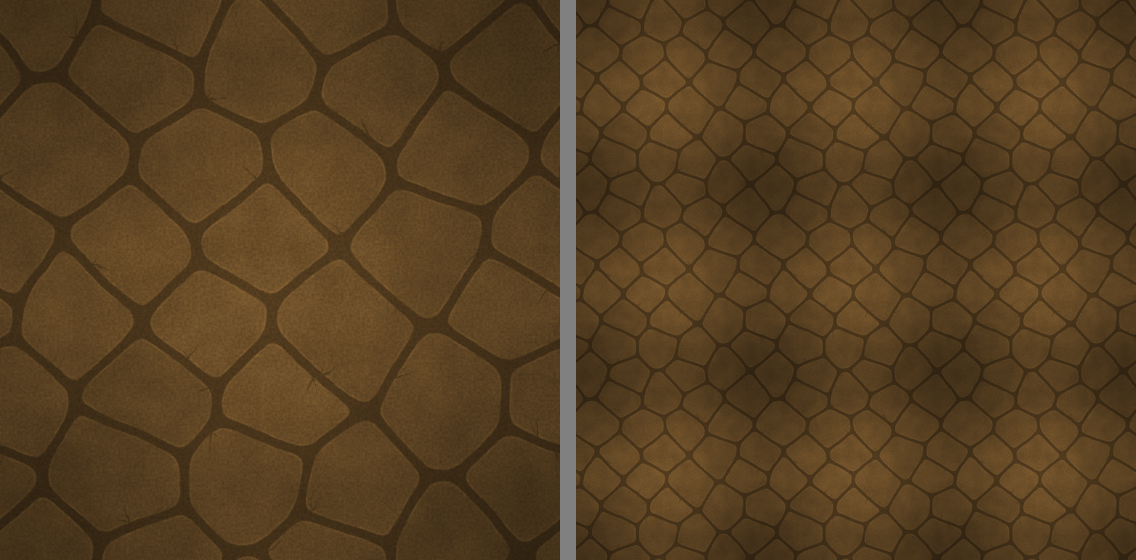
Left: one tile. Right: repeated 3 by 3.
A Shadertoy shader for this texture:

```glsl
// Dim brown flagstone floor: rounded Voronoi stones in dark mortar, with
// worn pale rims, short edge cracks, mottling, fine grain and a soft pool of
// light. Stones, noise and light all wrap, so the canvas tiles.

const vec2  GRID         = vec2(4.0, 7.0);    // stones across and up
const float ROW_SHIFT    = 3.0;               // whole stones shifted over all rows
const vec2  JITTER       = vec2(0.32, 0.46);  // irregularity of the stone centres
const vec2  ORIGIN       = vec2(0.06, 0.07);  // keeps joints off the canvas edge
const float MORTAR_HALF  = 0.0076;            // half width of the joints
const float ROUNDING     = 0.0078;            // softness of the stone corners
const float EDGE_SOFT    = 0.0014;
const float RIM_WIDTH    = 0.0018;
const float RIM_GAIN     = 0.14;
const float CRACK_LENGTH = 0.036;
const float CRACK_WIDTH  = 0.0019;
const float CRACK_SHARE  = 0.75;              // share of stones with a crack
const float MOTTLE       = 0.11;
const float GRAIN        = 0.145;
const float LIGHT_LOW    = 0.60;              // light at the corners
const float LIGHT_HIGH   = 1.01;              // light in the middle
const vec2  LIGHT_CENTRE = vec2(0.5, 0.49);
const vec3  STONE_COLOR  = vec3(0.437, 0.317, 0.164);
const vec3  MORTAR_COLOR = vec3(0.316, 0.228, 0.116);
const float TAU          = 6.28319;

// Integer hash of a lattice cell that wraps at the given period.
vec3 hash(vec2 cell, vec2 period, uint seed) {
    uvec3 v = uvec3(uvec2(mod(cell + 0.5, period)), seed);
    v = v * 1664525u + 1013904223u;
    v.x += v.y * v.z; v.y += v.z * v.x; v.z += v.x * v.y;
    v ^= v >> 16u;
    v.x += v.y * v.z; v.y += v.z * v.x; v.z += v.x * v.y;
    return vec3(v >> 16u) / 65535.0;
}

float corner(vec2 cell, vec2 offset, float period, uint seed) {
    float angle = TAU * hash(cell, vec2(period), seed).x;
    return dot(vec2(cos(angle), sin(angle)), offset);
}

// Gradient noise with a whole number of cells; the edge falls in mid cell.
float noise(vec2 uv, float period, uint seed) {
    vec2 p = uv * period + 0.5, i = floor(p), f = p - i;
    vec2 u = f * f * f * (f * (f * 6.0 - 15.0) + 10.0);
    vec2 e = vec2(1.0, 0.0);
    float low  = mix(corner(i, f, period, seed), corner(i + e.xy, f - e.xy, period, seed), u.x);
    float high = mix(corner(i + e.yx, f - e.yx, period, seed), corner(i + e.xx, f - e.xx, period, seed), u.x);
    return mix(low, high, u.y);
}

float fbm(vec2 uv, float period, uint seed) {
    float sum = 0.0, gain = 1.0;
    for (int k = 0; k < 4; k++) {
        sum += gain * noise(uv, period, seed + uint(k));
        period *= 2.0;
        gain *= 0.62;
    }
    return sum;
}

// Centre of a stone; each row is shifted sideways by a wrapping fraction.
vec2 stoneCentre(vec2 cell) {
    float row = mod(cell.y + 0.5, GRID.y) - 0.5;
    vec2 shift = vec2(fract(ROW_SHIFT * row / GRID.y), 0.0);
    return (cell + shift + 0.5 + JITTER * (hash(cell, GRID, 1u).xy - 0.5)) / GRID;
}

// Tapered line running inward from the stone edge; q.x is the depth.
float crackLine(vec2 q, float slope, float len, float wobble, float px) {
    float t = q.x / len;
    float width = CRACK_WIDTH * (1.0 - t);
    float dist = abs(q.y - slope * q.x - wobble);
    float line = 1.0 - smoothstep(width - px, width + px, dist);
    return line * step(-0.2, t) * (1.0 - smoothstep(0.6, 1.0, t));
}

void mainImage(out vec4 fragColor, in vec2 fragCoord) {
    vec2 uv = fragCoord / iResolution.xy;
    float px = 1.0 / iResolution.y;
    vec2 p = uv + ORIGIN + 0.005 * vec2(noise(uv, 12.0, 10u), noise(uv, 12.0, 11u));

    // Nearest stone
    vec2 base = floor(p * GRID), cell = base, centre = vec2(0.0);
    float best = 9.0;
    for (int k = 0; k < 25; k++) {
        vec2 c = base + vec2(k % 5 - 2, k / 5 - 2);
        vec2 s = stoneCentre(c);
        float d = dot(s - p, s - p);
        if (d < best) { best = d; cell = c; centre = s; }
    }

    // Smooth distance to the joints, and reach of the stone along its crack
    vec3 trait = hash(cell, GRID, 2u);
    vec2 dir = vec2(cos(TAU * trait.x), sin(TAU * trait.x));
    float sum = 0.0, reach = 1.0;
    for (int k = 0; k < 25; k++) {
        if (k == 12) continue;
        vec2 toNext = stoneCentre(cell + vec2(k % 5 - 2, k / 5 - 2)) - centre;
        float d = dot(centre + 0.5 * toNext - p, normalize(toNext));
        sum += exp(-d / ROUNDING);
        float facing = dot(toNext, dir);
        if (facing > 0.0) reach = min(reach, 0.5 * dot(toNext, toNext) / facing);
    }
    float inside = -ROUNDING * log(sum) - MORTAR_HALF + 0.0013 * noise(uv, 60.0, 12u);
    float soft = max(EDGE_SOFT, px);
    float stone = smoothstep(-soft, soft, inside);

    // Forked crack
    vec2 r = p - centre;
    vec2 q = vec2(reach - MORTAR_HALF - dot(r, dir), dot(r, vec2(-dir.y, dir.x)));
    float wobble = 0.006 * noise(uv, 80.0, 13u);
    float slope = 2.4 * (trait.z - 0.5);
    float crack = max(crackLine(q, slope, CRACK_LENGTH, wobble, px),
                      crackLine(q, slope - 1.5, 0.45 * CRACK_LENGTH, wobble, px));
    crack *= step(trait.y, CRACK_SHARE);

    // Surface shading
    float mottle = fbm(uv, 9.0, 20u);
    float grain = noise(uv, 211.0, 30u) + 0.4 * noise(uv, 113.0, 31u);
    float rim = exp(-pow((inside - RIM_WIDTH) / RIM_WIDTH, 2.0));
    rim *= smoothstep(-0.4, 0.35, noise(uv, 22.0, 32u));
    float tone = 1.0 + 0.05 * (hash(cell, GRID, 3u).x - 0.5) + MOTTLE * mottle + RIM_GAIN * rim;
    vec3 color = mix(MORTAR_COLOR * (1.0 + 0.05 * mottle), STONE_COLOR * tone, stone);
    color = mix(color, MORTAR_COLOR * 0.9, 0.7 * crack * stone);

    // Grain and the pool of light
    vec2 glow = 0.5 + 0.5 * cos(TAU * (uv - LIGHT_CENTRE));
    color *= (1.0 + GRAIN * grain) * mix(LIGHT_LOW, LIGHT_HIGH, 0.5 * (glow.x + glow.y));
    fragColor = vec4(color, 1.0);
}
```
